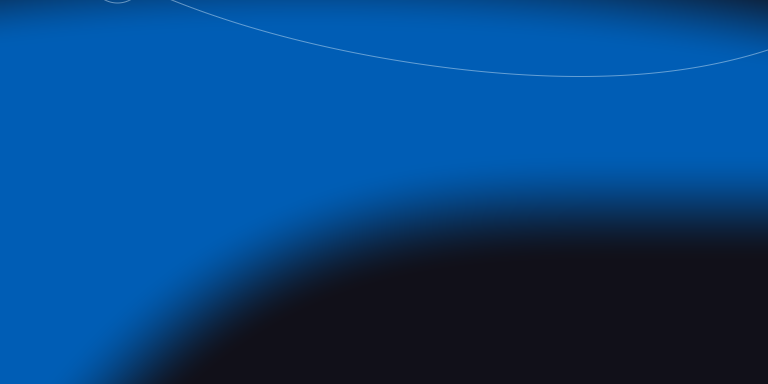
Write a Shadertoy shader that draws this background.

```glsl
// Blue backdrop with a soft dark hill, a shaded top edge and fine pale arcs.

// Lengths are in canvas heights, origin at the lower left.
const vec3 BLUE = vec3(0.0, 0.365, 0.708);
const vec3 NIGHT = vec3(0.066, 0.063, 0.098);
const vec3 LINE_COLOR = vec3(0.78, 0.88, 0.96);

const float HILL_TOP = 0.461;
const float HILL_CREST_X = 1.7;
const float HILL_DROP = 0.1616;
const float HILL_POWER = 3.2;
const float HILL_BLUR = 0.145;

const float SHADE_PEAK = 1.06;
const float SHADE_PEAK_X = 0.8;
const float SHADE_BEND = 0.073;
const float SHADE_BLUR = 0.14;

const vec2 ARC_LOW = vec2(1.510, 0.8008);
const vec3 ARC_BEND = vec3(0.221, 0.1066, 0.0608);
const vec2 RING_CENTER = vec2(0.306, 1.0638);
const float RING_RADIUS = 0.0716;
const float LINE_WIDTH = 0.0026;
const float LINE_ALPHA = 0.5;

// Signed distance above the hill, which falls away left of its crest.
float hillDistance(vec2 p) {
    float d = max(HILL_CREST_X - p.x, 0.0);
    float height = HILL_TOP - HILL_DROP * pow(d, HILL_POWER);
    float slope = HILL_DROP * HILL_POWER * pow(d, HILL_POWER - 1.0);
    return (p.y - height) / sqrt(1.0 + slope * slope);
}

// Signed distance below the curved shade along the top.
float shadeDistance(vec2 p) {
    float d = p.x - SHADE_PEAK_X;
    return SHADE_PEAK - SHADE_BEND * d * d - p.y;
}

// Signed distance to a shallow, lopsided arc.
float arcDistance(vec2 p) {
    float d = p.x - ARC_LOW.x;
    float rise = d * d * (ARC_BEND.x + d * (ARC_BEND.y + d * ARC_BEND.z));
    float slope = d * (2.0 * ARC_BEND.x + d * (3.0 * ARC_BEND.y + d * 4.0 * ARC_BEND.z));
    return (p.y - ARC_LOW.y - rise) / sqrt(1.0 + slope * slope);
}

// Share of a pixel covered by a thin line at signed distance d.
float lineCoverage(float d, float pixel) {
    float halfLine = 0.5 * LINE_WIDTH;
    float halfPixel = 0.5 * pixel;
    float overlap = min(d + halfLine, halfPixel) - max(d - halfLine, -halfPixel);
    return max(overlap, 0.0) / pixel;
}

void mainImage(out vec4 fragColor, in vec2 fragCoord) {
    float pixel = 1.0 / iResolution.y;
    vec2 p = fragCoord * pixel;

    // Blurred dark areas
    float hill = smoothstep(-HILL_BLUR, HILL_BLUR, hillDistance(p));
    float shade = smoothstep(-SHADE_BLUR, SHADE_BLUR, shadeDistance(p));
    vec3 color = mix(NIGHT, BLUE, hill * shade);

    // Fine lines
    float arc = lineCoverage(arcDistance(p), pixel);
    float ring = lineCoverage(length(p - RING_CENTER) - RING_RADIUS, pixel);
    color = mix(color, LINE_COLOR, LINE_ALPHA * max(arc, ring));

    fragColor = vec4(color, 1.0);
}
```
